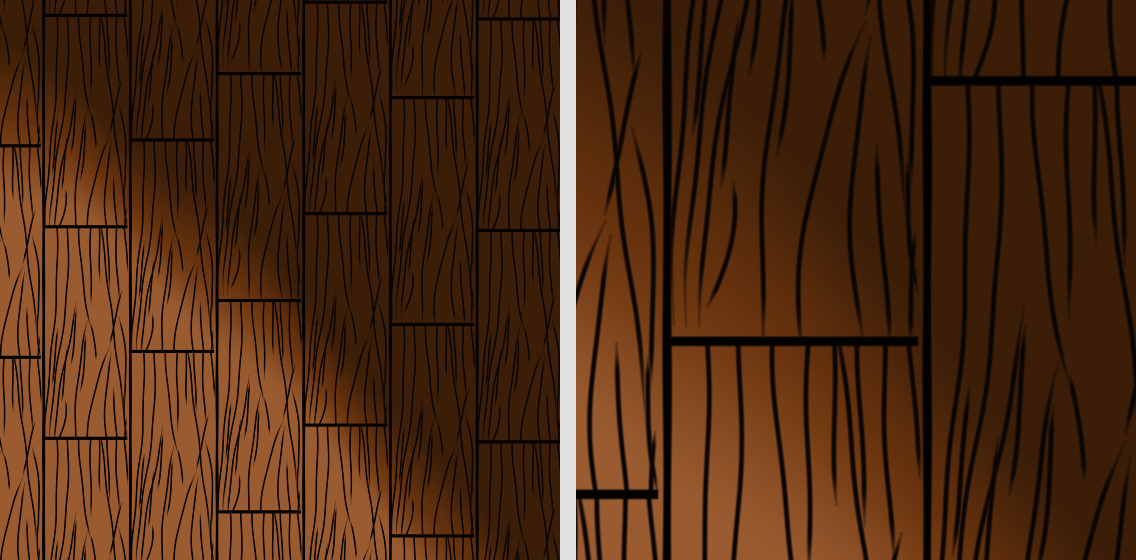
Left: the whole. Right: its middle third, enlarged.
Write a three.js fragment shader that draws this texture.

```glsl
// Staggered wooden planks with inked grain, lit from the lower left.
varying vec2 vUv;

const vec2 PLANK = vec2(0.1548, 0.3776);
const float LONG_PLANK = 0.405;

// Height of the lowest joint in each column of planks.
float firstJoint(float column) {
  if (column < 0.5) return 0.362;
  if (column < 1.5) return 0.2174;
  if (column < 2.5) return 0.3724;
  if (column < 3.5) return 0.0859;
  if (column < 4.5) return 0.2409;
  if (column < 5.5) return 0.043;
  return 0.2109;
}

float ink(float dist, float halfWidth) {
  return 1.0 - smoothstep(halfWidth - 0.001, halfWidth + 0.001, dist);
}

// Tapered pen line from a down to b, bowed sideways; g runs across and down a plank.
float stroke(vec2 g, vec2 a, vec2 b, float bow) {
  float t = (g.y - a.y) / (b.y - a.y);
  if (t < 0.0 || t > 1.0) return 0.0;
  float x = mix(a.x, b.x, t) + 4.0 * bow * t * (1.0 - t);
  x += 0.007 * sin(19.0 * g.y + 40.0 * a.x);
  float slope = (b.x - a.x + 4.0 * bow * (1.0 - 2.0 * t)) / (b.y - a.y);
  slope *= PLANK.x / PLANK.y;
  float dist = abs(g.x - x) * PLANK.x / sqrt(1.0 + slope * slope);
  float taper = smoothstep(0.0, 0.16, min(t, 1.0 - t));
  return ink(dist, 0.0006 + 0.0008 * taper) * (0.35 + 0.65 * taper);
}

float woodGrain(vec2 g) {
  float lines = 0.0;

  // Long lines that hang straight, then sweep to the left edge.
  for (int i = 0; i < 3; i++) {
    float k = float(i);
    float top = 0.155 + 0.125 * k;
    float sweep = (0.135 + 0.07 * k) * smoothstep(0.2, 1.0, g.y);
    vec2 straight = vec2(g.x + sweep, g.y);
    float start = k > 1.5 ? 0.35 : -0.2;
    lines = max(lines, stroke(straight, vec2(top, start), vec2(top, 1.05), 0.0));
  }

  // Shorter lines hanging from the top edge.
  for (int i = 0; i < 5; i++) {
    float k = float(i);
    float top = 0.55 + 0.094 * k;
    float len = 0.3 + 0.09 * sin(k * 2.6 + 1.0);
    lines = max(lines, stroke(g, vec2(top, -0.1), vec2(top + 0.012 * k, len), -0.01));
  }

  // Fine slivers between the sweeping lines.
  for (int i = 0; i < 4; i++) {
    float k = float(i);
    vec2 a = vec2(0.16 + 0.11 * k, 0.48 + 0.1 * sin(k * 2.2));
    lines = max(lines, stroke(g, a, a + vec2(-0.07, 0.27), 0.01));
  }

  // Fork.
  lines = max(lines, stroke(g, vec2(0.41, -0.1), vec2(0.55, 0.49), -0.045));
  lines = max(lines, stroke(g, vec2(0.51, 0.44), vec2(0.37, 1.09), -0.055));
  lines = max(lines, stroke(g, vec2(0.55, 0.46), vec2(0.6, 0.63), 0.005));
  lines = max(lines, stroke(g, vec2(0.25, 0.82), vec2(0.16, 1.02), 0.035));

  // Arch with nested lines.
  lines = max(lines, stroke(g, vec2(0.77, 0.567), vec2(0.51, 1.1), -0.085));
  lines = max(lines, stroke(g, vec2(0.63, -0.1), vec2(0.93, 0.9), 0.0));
  lines = max(lines, stroke(g, vec2(0.79, 0.59), vec2(0.75, 1.08), -0.06));
  lines = max(lines, stroke(g, vec2(0.8, 0.76), vec2(0.85, 1.08), 0.005));

  // Ragged lines along the right edge.
  lines = max(lines, stroke(g, vec2(0.91, 0.3), vec2(0.76, 0.56), -0.01));
  lines = max(lines, stroke(g, vec2(0.87, 0.42), vec2(0.93, 0.84), 0.045));
  lines = max(lines, stroke(g, vec2(0.92, 0.78), vec2(0.97, 1.0), -0.015));
  lines = max(lines, stroke(g, vec2(0.96, 0.9), vec2(0.93, 1.07), -0.01));
  return lines;
}

// Diagonal light with a warm band along its soft border.
vec3 litWood(vec2 p) {
  float border = 0.8 - 0.55 * p.x - 0.5 * p.x * p.x;
  float depth = border - p.y + 0.018 * sin(p.x * 23.0 + p.y * 7.0);
  vec3 wood = mix(vec3(0.23, 0.115, 0.03), vec3(0.42, 0.205, 0.055),
                  smoothstep(-0.14, 0.03, depth));
  return mix(wood, vec3(0.6, 0.355, 0.185), smoothstep(-0.01, 0.13, depth));
}

void main() {
  // Column and plank under this point.
  float across = (vUv.x - 0.078) / PLANK.x + 1.0;
  float column = floor(across);
  float u = fract(across);
  float base = firstJoint(column);
  float height = PLANK.y;
  bool longColumn = abs(column - 4.0) > 0.5 && abs(column - 4.0) < 1.5;
  if (longColumn && vUv.y > base + PLANK.y) {
    base += PLANK.y;
    height = LONG_PLANK;
  }
  float bottom = base + floor((vUv.y - base) / height) * height;
  float top = bottom + height;

  // Seams between columns and joints between planks.
  float seam = ink(min(u, 1.0 - u) * PLANK.x, 0.0025 + 0.0003 * sin(vUv.y * 40.0 + column));
  float joint = ink(min(vUv.y - bottom, top - vUv.y), 0.0028) * (1.0 - smoothstep(0.96, 0.97, u));

  vec3 color = mix(litWood(vUv), vec3(0.04, 0.02, 0.01), woodGrain(vec2(u, (top - vUv.y) / PLANK.y)));
  color = mix(color, vec3(0.01, 0.005, 0.002), max(seam, joint));
  gl_FragColor = vec4(color, 1.0);
}
```
